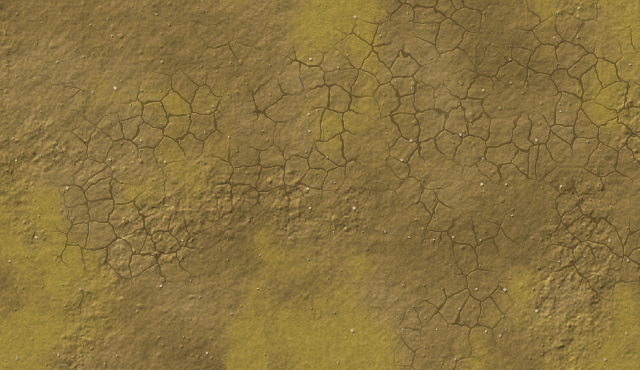
Give the GLSL for this texture, as a Shadertoy shader.

```glsl
const vec3 SOIL = vec3(0.530, 0.440, 0.250);
const vec3 DRY_SOIL = vec3(0.565, 0.475, 0.285);
const vec3 DAMP_SOIL = vec3(0.485, 0.400, 0.225);
const vec3 MOSS = vec3(0.615, 0.530, 0.235);
const vec3 CRACK = vec3(0.330, 0.265, 0.145);
const vec3 STONE = vec3(0.810, 0.730, 0.610);
const vec2 TO_LIGHT = vec2(-0.6, 0.8);
const float LIGHT_STEP = 0.004;
const float LIGHT_GAIN = 0.72;
const float PLATE_SCALE = 16.0;
const float CRACK_WIDTH = 0.0011;
const float BAND_Y = 0.57;
const vec2 LOW_PATCH = vec2(1.20, 0.14);
const float CLOD_SCALE = 38.0;
const float STONE_SCALE = 15.0;
const float STONE_SHARE = 0.36;

float hash(vec2 p) {
    return fract(sin(dot(p, vec2(127.1, 311.7))) * 43758.5453);
}

vec2 hash2(vec2 p) {
    return vec2(hash(p), hash(p + 57.3));
}

float noise(vec2 p) {
    vec2 i = floor(p), f = fract(p);
    f = f * f * (3.0 - 2.0 * f);
    float low = mix(hash(i), hash(i + vec2(1, 0)), f.x);
    float high = mix(hash(i + vec2(0, 1)), hash(i + vec2(1, 1)), f.x);
    return mix(low, high, f.y);
}

float fbm(vec2 p) {
    float sum = 0.0, amp = 0.533;
    for (int i = 0; i < 4; i++) {
        sum += amp * noise(p);
        p = mat2(1.6, 1.2, -1.2, 1.6) * p + 7.7;
        amp *= 0.5;
    }
    return sum;
}

// Distance to the nearest border between mud plates
float plateBorder(vec2 p) {
    vec2 cell = floor(p), f = fract(p), nearest = vec2(0), nearCell = vec2(0);
    float best = 8.0, border = 8.0;
    for (int y = -1; y <= 1; y++)
    for (int x = -1; x <= 1; x++) {
        vec2 g = vec2(x, y), r = g + hash2(cell + g) - f;
        float d = dot(r, r);
        if (d < best) { best = d; nearest = r; nearCell = g; }
    }
    for (int y = -2; y <= 2; y++)
    for (int x = -2; x <= 2; x++) {
        vec2 g = nearCell + vec2(x, y), r = g + hash2(cell + g) - f;
        vec2 gap = r - nearest;
        if (dot(gap, gap) > 1e-4)
            border = min(border, dot(0.5 * (nearest + r), normalize(gap)));
    }
    return border;
}

// Where the ground has dried and split
float crackZone(vec2 p) {
    float band = 1.0 - abs(p.y - BAND_Y) / 0.24;
    float patchFall = 1.0 - length(p - LOW_PATCH) / 0.18;
    return smoothstep(0.42, 0.64, fbm(p * 3.0 + 4.0) + 0.2 * max(band, patchFall));
}

float cracks(vec2 p, float zone, float pixel) {
    vec2 warp = vec2(noise(p * 24.0), noise(p * 24.0 + 31.0)) - 0.5;
    vec2 ragged = vec2(noise(p * 85.0), noise(p * 85.0 + 13.0)) - 0.5;
    float d = plateBorder((p + 0.022 * warp + 0.007 * ragged) * PLATE_SCALE) / PLATE_SCALE;
    float strength = zone * smoothstep(0.22, 0.60, noise(p * 11.0 + 3.0));
    float width = CRACK_WIDTH * (0.3 + noise(p * 30.0 + 8.0));
    return strength * (1.0 - smoothstep(width, width + max(pixel, 0.0028), d));
}

// Rounded lumps, one per occupied cell; x is height, y a random tone
vec2 lumps(vec2 p, float scale, float share, float minRadius, float maxRadius) {
    vec2 q = p * scale, cell = floor(q);
    vec2 offset = (fract(q) - 0.25 - 0.5 * hash2(cell + 5.0)) / scale;
    offset += 0.003 * (vec2(noise(p * 160.0), noise(p * 160.0 + 9.0)) - 0.5);
    float radius = mix(minRadius, maxRadius, pow(hash(cell + 21.0), 2.0));
    float present = step(hash(cell + 77.0), share);
    return vec2(present * (1.0 - smoothstep(0.3, 1.0, length(offset) / radius)), hash(cell + 40.0));
}

float relief(vec2 p, float rough) {
    float grain = 0.9 * noise(p * 32.0) + 0.5 * noise(p * 74.0 + 5.0) + 0.34 * noise(p * 155.0);
    float clods = lumps(p, CLOD_SCALE, 0.10 + 0.45 * rough, 0.004, 0.010).x;
    float ledge = smoothstep(0.46, 0.54, fbm(p * 17.0 + 2.0));
    return grain * (0.75 + 0.8 * rough) + 0.38 * clods + 0.5 * rough * ledge;
}

void mainImage(out vec4 fragColor, in vec2 fragCoord) {
    vec2 p = fragCoord / iResolution.y;
    float pixel = 1.0 / iResolution.y;
    float zone = crackZone(p);
    float rough = smoothstep(0.53, 0.72, fbm(p * 4.5 + 19.0));

    // Soil tones and soft moss patches
    float tone = fbm(p * 6.0 + 50.0);
    vec3 color = mix(DAMP_SOIL, SOIL, smoothstep(0.25, 0.50, tone));
    color = mix(color, DRY_SOIL, smoothstep(0.50, 0.75, tone));
    float tuft = noise(p * vec2(190.0, 110.0));
    float moss = fbm(p * 4.2 + 33.0) - 0.13 * zone + 0.07 * (tuft - 0.5);
    moss = smoothstep(0.47, 0.68, moss) * (1.0 - 0.5 * rough);
    color = mix(color, MOSS, 0.9 * moss);

    // Side light over grains and clods, with fine speckle
    float slope = relief(p, rough) - relief(p + TO_LIGHT * LIGHT_STEP, rough);
    float speckle = noise(p * 270.0 + 6.0) - 0.5;
    color *= 1.0 + LIGHT_GAIN * slope * (1.0 - 0.5 * moss) + 0.13 * speckle;

    // Cracks with a lit lower lip
    float crack = cracks(p, zone, pixel);
    float lip = cracks(p + TO_LIGHT * LIGHT_STEP, zone, pixel);
    color *= 1.0 + 0.10 * lip * (1.0 - crack);
    color = mix(color, CRACK, 0.72 * crack);

    // Pale stones and their shadows
    vec2 stone = lumps(p, STONE_SCALE, STONE_SHARE, 0.0030, 0.0065);
    float shadow = lumps(p + TO_LIGHT * 0.004, STONE_SCALE, STONE_SHARE, 0.0030, 0.0065).x;
    color *= 1.0 - 0.32 * shadow;
    color = mix(color, STONE * (0.85 + 0.25 * stone.y), stone.x * (0.5 + 0.5 * stone.y));

    fragColor = vec4(color, 1.0);
}
```
